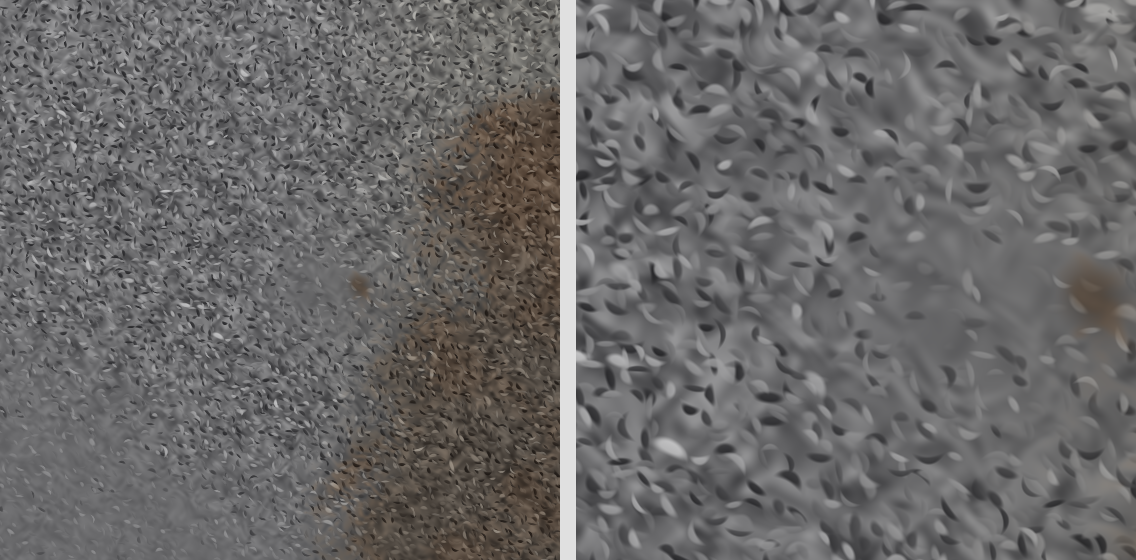
Left: the whole. Right: its middle third, enlarged.
This texture is drawn by a Shadertoy shader. Its source:

```glsl
const vec3 STONE_DARK  = vec3(0.15, 0.15, 0.16);
const vec3 STONE_LIGHT = vec3(0.68, 0.68, 0.685);
const vec3 SOIL_DARK   = vec3(0.12, 0.10, 0.085);
const vec3 SOIL_LIGHT  = vec3(0.64, 0.60, 0.55);
const vec3 RUST_TINT   = vec3(1.10, 0.91, 0.76);
const vec3 OLIVE_TINT  = vec3(1.0, 0.99, 0.94);

// Local state of the ground: soil share, wear, rust, olive cast, grain direction
struct Ground { float soil, worn, rust, olive, tilt, spread; };

vec4 hash4(vec2 cell, float seed) {
    vec4 p = fract(vec4(cell.xyx, cell.y + seed) * vec4(0.1031, 0.1030, 0.0973, 0.1099) + seed * 0.137);
    p += dot(p, p.wzxy + 33.33);
    return fract((p.xxyz + p.yzzw) * p.zywx);
}

vec2 turn(vec2 p, float angle) {
    float c = cos(angle), s = sin(angle);
    return vec2(c * p.x + s * p.y, c * p.y - s * p.x);
}

// Smooth blotches from two bent sine layers, about -1 to 1
float waves(vec2 p, float scale) {
    p *= scale;
    p += 0.8 * sin(p.yx * 1.3);
    vec2 q = mat2(1.2, 1.4, -1.4, 1.2) * p + 2.1;
    return 0.6 * sin(p.x) * cos(p.y) + 0.4 * sin(q.x) * cos(q.y);
}

// Streaky noise along one direction, -1 to 1
float streaks(vec2 p, float angle, vec2 scale, float seed) {
    p = turn(p, angle) * scale;
    vec2 cell = floor(p), f = smoothstep(0.0, 1.0, fract(p));
    float low = mix(hash4(cell, seed).x, hash4(cell + vec2(1, 0), seed).x, f.x);
    float high = mix(hash4(cell + vec2(0, 1), seed).x, hash4(cell + 1.0, seed).x, f.x);
    return 2.0 * mix(low, high, f.y) - 1.0;
}

float bump(vec2 p, vec2 centre, float radius) {
    vec2 d = (p - centre) / radius;
    return exp(-dot(d, d));
}

// Share of brown soil over the grey stone, its rim broken up by the grit
float soilAt(vec2 p, float grit) {
    float edge = 0.59 + 0.3 * p.y + 0.3 * smoothstep(0.75, 0.95, p.y);
    float side = p.x - edge + 0.05 * waves(p, 19.0) + 0.07 * grit;
    side -= 0.13 * bump(p, vec2(0.86, 0.50), 0.06);
    side += 0.16 * bump(p, vec2(0.64, 0.49), 0.022);
    return smoothstep(-0.07, 0.09, side);
}

// Worn areas where the grains sink into a flat binder
float wornAt(vec2 p) {
    float corner = 1.0 - smoothstep(0.2, 0.62, p.y + 0.6 * p.x + 0.08 * waves(p, 13.0));
    return clamp(corner + bump(p, vec2(0.59, 0.48), 0.1), 0.0, 1.0);
}

Ground groundAt(vec2 p, float grit) {
    float rust = 0.6 * smoothstep(-0.3, 0.7, waves(p + 3.0, 16.0) + 0.5 * grit) + bump(p, vec2(0.95, 0.68), 0.16);
    return Ground(soilAt(p, grit), wornAt(p), min(rust, 1.0), smoothstep(0.45, 0.95, p.x),
                  -0.65 + 0.4 * waves(p, 27.0), mix(1.5, 2.7, smoothstep(0.3, 0.9, p.y)));
}

// Colour for a tone from dark (0) to light (1)
vec3 groundColor(Ground g, float tone, float soilShift) {
    vec3 stone = mix(STONE_DARK, STONE_LIGHT, tone) * mix(vec3(1.0), OLIVE_TINT, g.olive);
    vec3 earth = mix(SOIL_DARK, SOIL_LIGHT, tone * 0.78);
    earth *= mix(vec3(1.0), RUST_TINT, g.rust * clamp(1.0 - 0.7 * tone, 0.0, 1.0));
    return mix(stone, earth, clamp(g.soil + soilShift * g.olive, 0.0, 1.0));
}

// Soft, bent fleck: coverage, and height across it from -1 to 1
vec2 fleck(vec2 p, float angle, vec2 halfSize, float bend) {
    vec2 q = turn(p, angle);
    q.y += bend * (q.x * q.x - 0.08);
    q /= halfSize;
    return vec2(1.0 - smoothstep(0.5, 1.25, length(q)), clamp(q.y, -1.0, 1.0));
}

// One turned layer of jittered flecks, one per cell; the four nearest cells suffice
vec3 scatter(vec3 color, Ground g, vec2 uv, float cells, float seed, vec2 toneRange, float density, float wornLoss) {
    float layerTurn = 0.7 * seed;
    vec2 p = turn(uv, layerTurn) * cells;
    vec2 corner = floor(p - 0.5);
    float amount = density * (1.0 - wornLoss * g.worn);
    for (int i = 0; i < 4; i++) {
        vec2 cell = corner + vec2(i & 1, i >> 1);
        vec4 rnd = hash4(cell, seed);
        if (rnd.z > amount) continue;

        vec4 form = hash4(cell, seed + 17.0);
        vec2 centre = cell + 0.17 + 0.66 * rnd.xy;
        vec2 halfSize = vec2(mix(0.30, 0.53, form.y), mix(0.11, 0.22, form.z));
        float angle = g.tilt + g.spread * (form.x - 0.5) - layerTurn;
        vec2 shape = fleck(p - centre, angle, halfSize, 2.0 * (form.w - 0.5));
        float mask = shape.x * min((amount - rnd.z) * 20.0, 1.0);

        float tone = mix(toneRange.x, toneRange.y, rnd.w) + 0.08 * shape.y;
        tone = mix(tone, 0.5, 0.45 * g.worn);
        color = mix(color, groundColor(g, tone, 0.6 * (form.z - 0.5)), 0.92 * mask);
    }
    return color;
}

void mainImage(out vec4 fragColor, in vec2 fragCoord) {
    vec2 uv = fragCoord / iResolution.y;

    // Curled streaks of grit in a flat binder
    vec2 curled = uv + 0.010 * vec2(waves(uv, 34.0), waves(uv.yx, 41.0));
    float grit = 0.6 * streaks(curled, -0.65, vec2(62.0, 140.0), 8.0)
               + 0.5 * streaks(curled, 0.75, vec2(70.0, 125.0), 9.0);
    Ground g = groundAt(uv, grit);
    float baseTone = 0.50 + 0.05 * smoothstep(0.5, 1.0, uv.y) + grit * mix(0.36, 0.10, g.worn);
    vec3 color = groundColor(g, baseTone, 0.0);

    // Grains, from sunken to loose
    color = scatter(color, g, uv, 56.0, 1.0, vec2(0.40, 0.72), 0.70, 0.5);
    color = scatter(color, g, uv, 61.0, 2.0, vec2(0.00, 0.28), 0.80, 0.88);
    color = scatter(color, g, uv, 64.0, 3.0, vec2(0.46, 0.98), 0.75, 0.4);

    // Sparse pale chips
    color = scatter(color, g, uv, 45.0, 4.0, vec2(0.85, 1.2), 0.08, 0.1);

    fragColor = vec4(color, 1.0);
}
```
